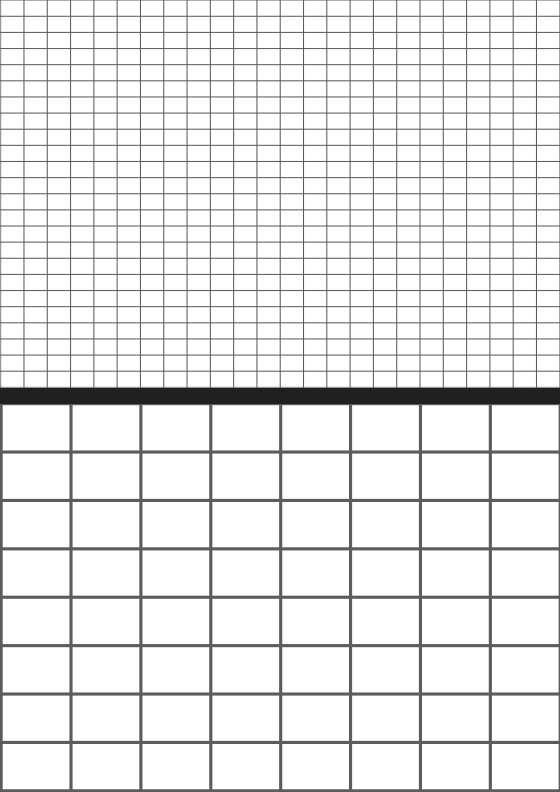
Top, the full canvas; bottom, a detail of the centre.
A WebGL 1 fragment shader for this pattern:

```glsl
precision highp float;

// Ruled grid of thin dark grey lines on white paper, 24 cells each way.
// Each axis measures the distance to its nearest rule, and the rule's
// coverage of the pixel footprint gives a smooth edge at any size.

uniform vec2 u_resolution;

// Share of a pixel covered by a line of the given width at distance d.
vec2 lineCoverage(vec2 d, float width, float pixel) {
    return clamp(0.5 * (width + pixel) - d, 0.0, min(width, pixel)) / pixel;
}

void main() {
    vec2 uv = gl_FragCoord.xy / u_resolution;
    float pixel = 1.0 / u_resolution.y;
    vec2 canvas = u_resolution * pixel;

    // Nearest rule on each axis, numbered 0 to 24
    vec2 pitch = vec2(0.0416, 0.04158);
    vec2 cell = (uv - vec2(0.0012, 0.0017)) / pitch;
    vec2 rule = clamp(floor(cell + 0.5), 0.0, 24.0);
    vec2 dist = abs(cell - rule) * pitch * canvas;

    vec2 ink = lineCoverage(dist, 0.0027, pixel);

    // Outer frame is a little fainter than the inner rules
    vec2 inner = step(0.5, rule) * step(rule, vec2(23.5));
    ink *= mix(vec2(0.75), vec2(1.0), inner);

    // Union of both sets of rules over the paper
    float covered = 1.0 - (1.0 - ink.x) * (1.0 - ink.y);
    gl_FragColor = vec4(mix(vec3(1.0), vec3(0.36, 0.36, 0.358), covered), 1.0);
}
```
